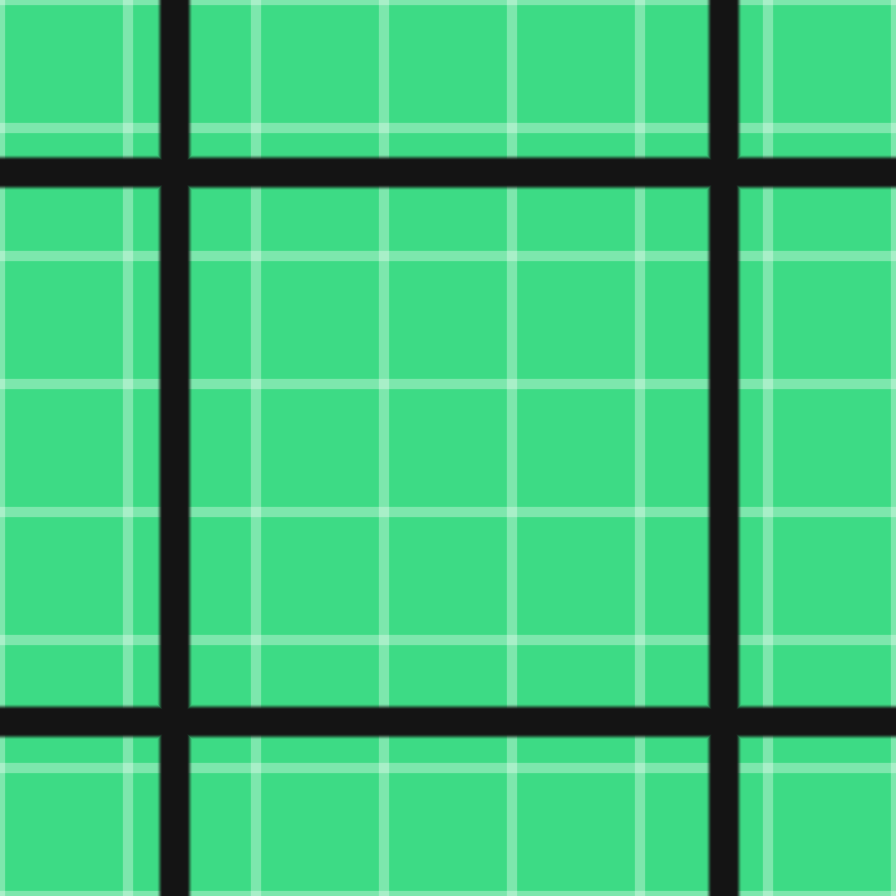
Reproduce this pattern procedurally as a Shadertoy shader.

```glsl
// A green sheet ruled with a seven by seven grid of translucent white lines,
// crossed by two thick near-black bars in each direction with soft edges.
// Every line is a one-dimensional distance turned into smooth coverage.

const vec3 GREEN = vec3(0.24, 0.86, 0.52);
const vec3 BLACK = vec3(0.08);
const float CELLS = 7.0;
const float RULE_HALF_WIDTH = 0.0057;
const float RULE_OPACITY = 0.33;
const float BAR_HALF_WIDTH = 0.0168;
const float BAR_SOFTNESS = 0.0034;
const float BAR_OFFSET = 0.3065;
const vec2 BAR_CENTER = vec2(0.5015, 0.501);

// Coverage of a line on each axis, from the distance to its middle
vec2 lineCoverage(vec2 dist, float halfWidth, float softness) {
    return 1.0 - smoothstep(halfWidth - softness, halfWidth + softness, dist);
}

// Distance on each axis to the nearest of evenly repeated lines
vec2 repeatedDistance(vec2 p, float count) {
    return abs(fract(p * count + 0.5) - 0.5) / count;
}

// Distance on each axis to a pair of lines mirrored about a center
vec2 mirroredDistance(vec2 p, vec2 center, float offset) {
    return abs(abs(p - center) - offset);
}

void mainImage(out vec4 fragColor, in vec2 fragCoord) {
    vec2 uv = fragCoord / iResolution.xy;
    float pixel = 1.0 / min(iResolution.x, iResolution.y);

    // Thin white rules, blended per axis so crossings are brighter
    vec2 rules = RULE_OPACITY * lineCoverage(repeatedDistance(uv, CELLS),
                                             RULE_HALF_WIDTH, 0.75 * pixel);
    vec3 color = mix(GREEN, vec3(1.0), rules.x);
    color = mix(color, vec3(1.0), rules.y);

    // Thick dark bars on top
    vec2 bars = lineCoverage(mirroredDistance(uv, BAR_CENTER, BAR_OFFSET),
                             BAR_HALF_WIDTH, max(BAR_SOFTNESS, 0.75 * pixel));
    color = mix(color, BLACK, max(bars.x, bars.y));

    fragColor = vec4(color, 1.0);
}
```
